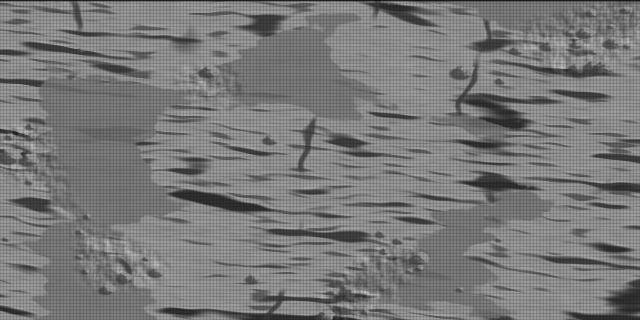
This texture is drawn by a WebGL 1 fragment shader. Its source:

```glsl
precision highp float;
// Weathered layered bedrock in grey: tilted strata with thin shadowed crevices,
// sand hollows, loose angular stones and steep joints, under a fine dark mesh.
// Stretched gradient noise makes the layers; a jittered grid scatters stones.
uniform vec2 u_resolution;

const float ROCK_TONE = 0.605;
const float SAND_TONE = 0.495;
const float SHADOW_TONE = 0.19;
const float STRATA_SLOPE = 0.085;
const float SAND_LEVEL = 0.23;
const float RUBBLE_LEVEL = 0.20;
const float STONE_CELLS = 17.0;
const float MESH_ROWS = 96.0;
const float MESH_DEPTH = 0.13;
const float TOP_RIM = 0.004;
const vec2 LIGHT_DIR = vec2(0.75, 0.66);

vec2 hash2(vec2 p) {
  vec2 k = vec2(dot(p, vec2(127.1, 311.7)), dot(p, vec2(269.5, 183.3)));
  return fract(sin(k) * 43758.5);
}

float cornerSlope(vec2 cell, vec2 offset) {
  float angle = 6.2832 * hash2(cell).x;
  return dot(vec2(cos(angle), sin(angle)), offset);
}

float gradientNoise(vec2 p) {
  vec2 i = floor(p), f = fract(p), e = vec2(1.0, 0.0);
  vec2 w = f * f * f * (f * (f * 6.0 - 15.0) + 10.0);
  float lower = mix(cornerSlope(i, f), cornerSlope(i + e.xy, f - e.xy), w.x);
  float upper = mix(cornerSlope(i + e.yx, f - e.yx), cornerSlope(i + 1.0, f - 1.0), w.x);
  return mix(lower, upper, w.y);
}

float fbm(vec2 p) {
  float sum = 0.0, gain = 0.6;
  for (int i = 0; i < 4; i++) {
    sum += gain * gradientNoise(p);
    p = p * 2.03 + 17.3;
    gain *= 0.55;
  }
  return sum;
}

// Bends the plane so that the layers dip to the right, more so lower down
vec2 strataCoords(vec2 p) {
  float dip = STRATA_SLOPE * p.x * (1.35 - 0.7 * p.y);
  float bend = 0.045 * gradientNoise(p * vec2(1.4, 2.2) + 4.0);
  return vec2(p.x, p.y + dip + bend + 0.006 * gradientNoise(p * vec2(13.0, 19.0)));
}

// Darkness of the crevices, from wide overhangs to hairlines
float crevices(vec2 q, float activity) {
  float thin = gradientNoise(q * vec2(8.0, 70.0) + 83.0);
  float middle = gradientNoise(q * vec2(4.2, 33.0) + 57.0) + 0.2 * thin;
  float wide = gradientNoise(q * vec2(2.3, 15.0) + 31.0) + 0.22 * middle + 0.1 * thin;
  float dark = smoothstep(0.33, 0.50, wide + 0.12 * activity);
  dark = max(dark, 0.85 * smoothstep(0.21, 0.43, middle + 0.28 * activity));
  return max(dark, 0.55 * smoothstep(0.18, 0.45, thin + 0.25 * activity));
}

float rubbleMask(vec2 p) {
  float patches = gradientNoise(p * vec2(2.3, 2.9) + 11.0) + 0.12 * (p.y - 0.5);
  return smoothstep(RUBBLE_LEVEL, RUBBLE_LEVEL + 0.18, patches);
}

// Steep broken joints that cut across the layers
float joints(vec2 p) {
  float course = gradientNoise(vec2(p.x - 0.3 * p.y, p.y) * vec2(2.4, 1.3) + 23.0);
  float line = abs(course + 0.07 * gradientNoise(p * 14.0));
  float present = smoothstep(0.08, 0.25, gradientNoise(p * vec2(3.0, 4.5) + 71.0));
  return present * (1.0 - smoothstep(0.008, 0.032, line));
}

// Lays stones and their shadows over the ground tone
float addStones(vec2 p, float tone, float pixel) {
  vec2 s = p * STONE_CELLS;
  float soft = 1.2 * pixel * STONE_CELLS;
  for (int k = 0; k < 9; k++) {
    float row = floor((float(k) + 0.5) / 3.0);
    vec2 cell = floor(s) + vec2(float(k) - 3.0 * row, row) - 1.0;
    vec2 centre = cell + 0.2 + 0.6 * hash2(cell + 5.0), kind = hash2(cell + 41.0);
    float present = step(kind.x, 0.02 + 0.6 * rubbleMask(centre / STONE_CELLS));
    float radius = mix(0.16, 0.52, kind.y * kind.y);
    vec2 d = (s - centre) * vec2(1.0, 1.35);
    float edge = length(d) - radius * (1.0 + 0.6 * gradientNoise(d * 3.0 + cell * 7.3));
    float shade = length((d + radius * LIGHT_DIR * 0.7) * vec2(0.8, 1.1)) - radius;
    tone = mix(tone, 0.27, 0.8 * present * (1.0 - smoothstep(-0.12, 0.08, shade)));
    float facing = dot(d / radius, LIGHT_DIR) + 0.7 * gradientNoise(d * 5.0 + cell);
    float stone = mix(0.36, 0.62, smoothstep(-0.55, 0.2, facing));
    tone = mix(tone, stone, present * (1.0 - smoothstep(-soft, soft, edge)));
  }
  return tone;
}

void main() {
  float pixel = 1.0 / u_resolution.y;
  vec2 p = gl_FragCoord.xy * pixel, q = strataCoords(p);
  // Bedded rock with bright ledges above its crevices
  float activity = gradientNoise(p * vec2(1.5, 3.2) + 47.0);
  float dark = crevices(q, activity), ledge = crevices(q - vec2(0.0, 0.008), activity);
  float tone = ROCK_TONE + 0.05 * fbm(q * vec2(5.0, 24.0));
  tone += 0.04 * gradientNoise(q * vec2(20.0, 130.0)) + 0.045 * ledge * (1.0 - dark);
  tone = mix(tone, SHADOW_TONE, dark);
  // Sand in the hollows, its border frayed along the layers
  float hollow = gradientNoise(p * vec2(1.7, 3.6) + 91.0) + 0.08 * fbm(p * 16.0);
  hollow += 0.16 * gradientNoise(q * vec2(5.0, 30.0));
  float sand = smoothstep(SAND_LEVEL, SAND_LEVEL + 0.035, hollow);
  float sandTone = SAND_TONE + 0.03 * fbm(p * vec2(9.0, 14.0));
  tone = mix(tone, sandTone, sand * (1.0 - 0.25 * dark));
  // Broken ground, joints and loose stones
  float relief = fbm(p * 24.0) - fbm(p * 24.0 + 0.3 * LIGHT_DIR);
  tone += 0.35 * relief * rubbleMask(p);
  tone = mix(tone, 0.24, 0.8 * joints(p) * (1.0 - sand));
  tone = addStones(p, tone, pixel);
  // Fine square mesh and dark top rim
  vec2 mesh = smoothstep(0.35, 1.0, 0.5 + 0.5 * cos(6.2832 * p * MESH_ROWS));
  tone *= 1.0 - MESH_DEPTH * (mesh.x + mesh.y);
  tone *= 1.0 - 0.8 * smoothstep(-pixel, pixel, p.y - 1.0 + TOP_RIM);
  gl_FragColor = vec4(vec3(clamp(tone, 0.0, 1.0)), 1.0);
}
```
